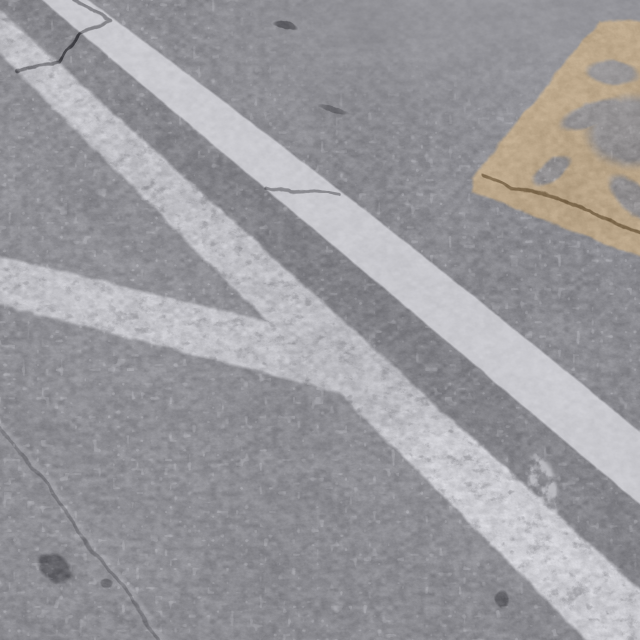
This texture is drawn by a Shadertoy shader. Its source:

```glsl
// Worn road markings on grey asphalt: two long diagonal stripes, a side arm
// joining the left one, and a faded yellow patch in the upper right corner.
// Bands lie between two lines; noise supplies grain, wear and ragged edges.

const vec3 TINT = vec3(-0.002, -0.002, 0.019);   // cool cast of the greys
const vec3 YELLOW = vec3(0.725, 0.645, 0.535);
const float ASPHALT = 0.548;
const float CLEAN_PAINT = 0.792;
const float WORN_PAINT = 0.755;
const float GRAIN = 0.17;
const float SOFTNESS = 0.0022;
const float JOINT_Y = 0.333;                     // repainted below this height

// Lines y = a - b x - c x^2, stored as (a, b, c)
const vec3 RIGHT_TOP = vec3(1.100, 0.720, 0.055);
const vec3 RIGHT_LOW = vec3(1.055, 0.843, 0.0);
const vec3 LEFT_TOP = vec3(0.984, 0.905, 0.0);
const vec3 LEFT_LOW = vec3(0.915, 0.998, 0.0);
const vec3 ARM_TOP = vec3(0.600, 0.245, 0.0);
const vec3 ARM_LOW = vec3(0.525, 0.262, 0.0);

// Crack paths
const vec2 SEAM[5] = vec2[5](vec2(-0.01, 0.345), vec2(0.078, 0.245),
    vec2(0.143, 0.147), vec2(0.195, 0.088), vec2(0.258, -0.01));
const vec2 TOP_CRACK[5] = vec2[5](vec2(0.026, 0.889), vec2(0.091, 0.904),
    vec2(0.124, 0.948), vec2(0.172, 0.968), vec2(0.115, 1.0));
const vec2 MID_CRACK[5] = vec2[5](vec2(0.415, 0.706), vec2(0.455, 0.700),
    vec2(0.490, 0.703), vec2(0.515, 0.699), vec2(0.530, 0.697));
const vec2 PATCH_CRACK[5] = vec2[5](vec2(0.755, 0.727), vec2(0.800, 0.705),
    vec2(0.846, 0.698), vec2(0.910, 0.675), vec2(1.01, 0.632));

float hash(vec2 p) {
    return fract(sin(dot(p, vec2(127.1, 311.7))) * 43758.5453);
}

float noise(vec2 p) {
    vec2 i = floor(p), f = fract(p);
    f = f * f * (3.0 - 2.0 * f);
    return mix(mix(hash(i), hash(i + vec2(1, 0)), f.x),
               mix(hash(i + vec2(0, 1)), hash(i + vec2(1, 1)), f.x), f.y);
}

float fbm(vec2 p) {
    float sum = 0.0, amp = 0.5;
    for (int i = 0; i < 4; i++) {
        sum += amp * noise(p);
        p = mat2(1.6, 1.2, -1.2, 1.6) * p + 7.3;
        amp *= 0.5;
    }
    return sum;
}

float cover(float d, float soft) { return smoothstep(-soft, soft, d); }

// Signed distance, positive beneath the line
float beneath(vec2 p, vec3 l) {
    float slope = l.y + 2.0 * l.z * p.x;
    return (l.x - l.y * p.x - l.z * p.x * p.x - p.y) * inversesqrt(1.0 + slope * slope);
}

float band(vec2 p, vec3 top, vec3 low) {
    return min(beneath(p, top), -beneath(p, low));
}

float blob(vec2 p, vec2 centre, vec2 radii, float angle) {
    float c = cos(angle), s = sin(angle);
    vec2 q = mat2(c, -s, s, c) * (p - centre);
    return 1.0 - smoothstep(0.75, 1.15, length(q / radii));
}

float crackDistance(vec2 p, vec2 path[5]) {
    float d = 1.0;
    for (int i = 0; i < 4; i++) {
        vec2 a = p - path[i], b = path[i + 1] - path[i];
        d = min(d, length(a - b * clamp(dot(a, b) / dot(b, b), 0.0, 1.0)));
    }
    return d;
}

float crack(vec2 p, vec2 path[5], float width) {
    return 1.0 - smoothstep(width * 0.3, width, crackDistance(p, path));
}

void mainImage(out vec4 fragColor, in vec2 fragCoord) {
    vec2 p = fragCoord / iResolution.xy;
    float soft = max(SOFTNESS, 1.0 / iResolution.y);
    vec2 wobble = vec2(fbm(p * 45.0), fbm(p * 45.0 + 31.0)) - 0.47;
    vec2 rough = p + 0.008 * wobble;
    float grain = fbm(p * vec2(105.0, 140.0)) - 0.47;
    float mottle = fbm(p * 7.0) - 0.47;
    float upperRight = smoothstep(0.72, 0.98, p.y) * smoothstep(0.2, 0.6, p.x);

    // Asphalt with broad shading and pale chips
    float tone = ASPHALT + 0.055 * mottle + GRAIN * grain * (1.0 - 0.6 * upperRight);
    tone += 0.035 * upperRight + 0.012 * smoothstep(0.5, 0.1, p.x);
    tone -= 0.032 * cover(band(p, RIGHT_LOW, LEFT_TOP), 0.01);
    tone += 0.07 * smoothstep(0.76, 0.96, noise(p * 135.0)) * (1.0 - upperRight);
    tone += 0.05 * (fbm(p * vec2(9.0, 45.0)) - 0.47) * upperRight;

    // Seam, stains and a pale smear of paint
    float seam = crackDistance(rough, SEAM);
    tone += 0.05 * smoothstep(0.010, 0.002, seam) - 0.13 * crack(rough + vec2(0.003), SEAM, 0.004);
    tone -= 0.17 * blob(rough, vec2(0.086, 0.112), vec2(0.030, 0.020), -0.5);
    tone -= 0.12 * blob(rough, vec2(0.166, 0.088), vec2(0.010, 0.008), 0.0);
    tone -= 0.15 * blob(rough, vec2(0.784, 0.065), vec2(0.011, 0.014), 0.0);
    tone -= 0.18 * blob(rough, vec2(0.446, 0.960), vec2(0.018, 0.006), -0.2);
    tone -= 0.12 * blob(rough, vec2(0.521, 0.828), vec2(0.024, 0.005), -0.3);
    float smear = blob(rough, vec2(0.848, 0.232), vec2(0.024, 0.060), 0.15);
    tone = mix(tone, 0.73, smear * smoothstep(0.32, 0.58, fbm(p * 60.0)));
    vec3 color = vec3(tone) + TINT;

    // Yellow patch with grey gaps
    float patchEdge = min((0.73 + 1.242 * (rough.x - 0.745) - rough.y) / 1.59,
                          (rough.y - 0.70 + 0.39 * (rough.x - 0.74)) / 1.07);
    patchEdge = min(patchEdge, min(0.967 - rough.y, rough.x - 0.738));
    float gaps = blob(rough, vec2(0.957, 0.887), vec2(0.042, 0.019), -0.1);
    gaps = max(gaps, blob(rough, vec2(0.990, 0.795), vec2(0.075, 0.056), 0.0));
    gaps = max(gaps, blob(rough, vec2(0.928, 0.822), vec2(0.055, 0.019), 0.35));
    gaps = max(gaps, blob(rough, vec2(0.862, 0.733), vec2(0.036, 0.016), 0.6));
    gaps = max(gaps, blob(rough, vec2(0.990, 0.690), vec2(0.050, 0.022), -0.75));
    vec3 yellow = YELLOW + 0.09 * mottle + 0.12 * grain;
    color = mix(color, yellow, cover(patchEdge, soft * 1.5) * (1.0 - 0.88 * gaps));
    color -= 0.24 * crack(rough, PATCH_CRACK, 0.004);

    // Worn left stripe and its arm
    float arm = min(band(rough, ARM_TOP, ARM_LOW), beneath(rough, LEFT_TOP));
    float worn = max(band(rough, LEFT_TOP, LEFT_LOW), arm);
    float fresh = cover(JOINT_Y - rough.y, 0.004) * step(0.5, p.x);
    float wear = smoothstep(0.50, 0.80, fbm(p * vec2(75.0, 95.0) + 11.0));
    float wornTone = WORN_PAINT + 0.035 * fresh + 0.20 * grain + 0.06 * mottle;
    wornTone -= 0.025 * blob(p, vec2(0.56, 0.40), vec2(0.13, 0.09), -0.7);
    float wornCover = cover(worn, soft * 1.7) * (1.0 - 0.55 * wear);
    color = mix(color, vec3(wornTone) + TINT, wornCover);

    // Clean right stripe
    float clean = band(p + 0.003 * wobble, RIGHT_TOP, RIGHT_LOW);
    color = mix(color, vec3(CLEAN_PAINT + 0.07 * grain + 0.03 * mottle) + TINT, cover(clean, soft));

    // Cracks across the paint
    color -= 0.27 * crack(rough, TOP_CRACK, 0.004);
    color -= 0.25 * crack(rough, MID_CRACK, 0.0035);
    fragColor = vec4(clamp(color, 0.0, 1.0), 1.0);
}
```
